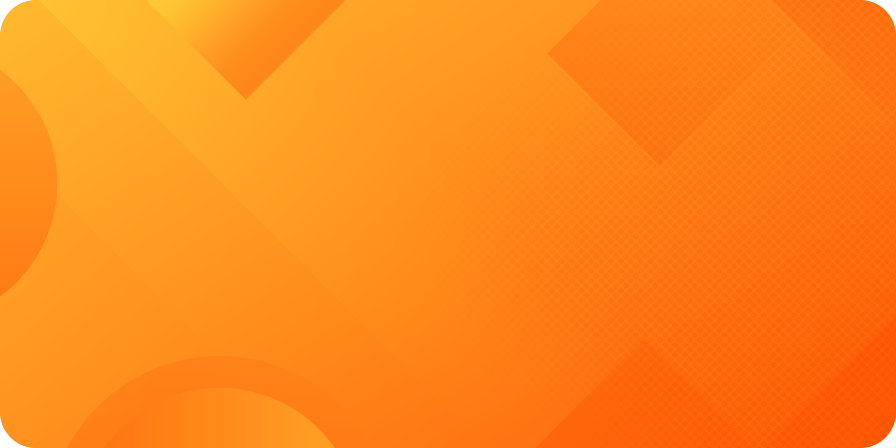
Give the GLSL for this background, as a WebGL 2 fragment shader.

```glsl
#version 300 es
precision highp float;
// Warm orange card: a diagonal gradient overlaid with 45-degree panels,
// two cropped discs, a ring and a fading halftone. Every shape shifts a
// single tone value, which is turned into colour by one ramp at the end.

uniform vec2 u_resolution;
out vec4 fragColor;

const vec3 AMBER = vec3(1.0, 0.74, 0.19);
const vec3 FLAME = vec3(1.0, 0.36, 0.03);
const vec3 PAPER = vec3(1.0);

// Coverage of the region where d is negative, softened over width w.
float cover(float d, float w) {
    return 1.0 - smoothstep(-0.5 * w, 0.5 * w, d);
}

// Coverage of the half-plane where a diagonal coordinate exceeds an edge.
float beyond(float coord, float edge, float px) {
    return cover((edge - coord) * 0.7071, px);
}

float disc(vec2 p, vec2 centre, float radius, float px) {
    return cover(length(p - centre) - radius, px);
}

float roundedBox(vec2 p, vec2 halfSize, float radius) {
    vec2 d = abs(p) - halfSize + radius;
    return length(max(d, 0.0)) + min(max(d.x, d.y), 0.0) - radius;
}

// Staggered dots: a square lattice turned by 45 degrees.
float halftone(vec2 diagonal, float pitch, float radius, float px) {
    vec2 cell = fract(diagonal / pitch) - 0.5;
    return cover(length(cell) * pitch * 0.7071 - radius, px * 1.5);
}

// Linear falloff from one at start to zero at end.
float fade(float start, float end, float x) {
    return clamp((end - x) / (end - start), 0.0, 1.0);
}

// Tone of the gradient with its large diagonal panels.
float panels(vec2 p, float down, float up, float px) {
    float tone = 0.03 + 0.27 * p.x + 0.42 * p.y;

    // Long stripes at the upper left
    float stripe = beyond(down, 0.086, px) * fade(0.086, 0.65, down);
    tone -= 0.12 * stripe * fade(0.1, 0.95, p.y);
    tone += 0.06 * (1.0 - beyond(down, -0.307, px)) * fade(0.35, 0.9, p.y);

    // Glowing wedge hanging from the top
    float wedge = beyond(down, 0.326, px) * (1.0 - beyond(up, 0.771, px));
    tone = mix(tone, mix(-0.12, 0.55, smoothstep(0.32, 0.75, up)), wedge);

    // Tilted square and corner panel at the upper right
    float square = beyond(up, 1.341, px) * beyond(down, 1.102, px)
                 * (1.0 - beyond(up, 1.841, px));
    tone += 0.2 * square * fade(1.22, 1.8, p.x);
    tone += 0.16 * beyond(down, 1.724, px) * fade(0.0, 0.3, p.y);

    // Peak and corner panel at the lower right
    float peak = beyond(up, 2.195, px) * (1.0 - beyond(down, 0.685, px));
    tone += 0.13 * peak * fade(1.2, 1.85, p.x);
    tone += 0.12 * beyond(up, 2.703, px) * fade(0.65, 1.15, p.y);
    return tone;
}

// Discs cropped by the left and bottom borders.
float addDiscs(float tone, vec2 p, float px) {
    float side = disc(p, vec2(-0.186, 0.409), 0.314, px);
    tone = mix(tone, mix(0.66, 0.33, fade(0.15, 0.65, p.y)), side);

    vec2 centre = vec2(0.49, 1.18);
    tone += 0.14 * disc(p, centre, 0.385, px) * fade(0.35, 0.85, p.x);
    float inner = disc(p, centre, 0.314, px);
    return mix(tone, mix(0.32, 0.72, fade(0.25, 0.72, p.x)), inner);
}

void main() {
    float px = 1.0 / u_resolution.y;
    vec2 size = vec2(u_resolution.x * px, 1.0);
    vec2 uv = gl_FragCoord.xy * px;

    // Top-down coordinates, scaled so the card is two units wide
    vec2 p = vec2(uv.x * 2.0 / size.x, 1.0 - uv.y);
    float down = p.x - p.y;
    float up = p.x + p.y;

    float tone = panels(p, down, up, px);
    tone = addDiscs(tone, p, px);

    // Halftone grows in from the left corner of a large tilted square
    float density = smoothstep(1.2, 1.9, up) * smoothstep(0.2, 0.75, down);
    float dots = halftone(vec2(down, up), 0.022, 0.0065, px);
    tone += 0.11 * density * dots;

    vec3 colour = mix(AMBER, FLAME, clamp(tone, -0.15, 1.08));
    float card = cover(roundedBox(uv - 0.5 * size, 0.5 * size, 0.08), px);
    fragColor = vec4(mix(PAPER, colour, card), 1.0);
}
```
